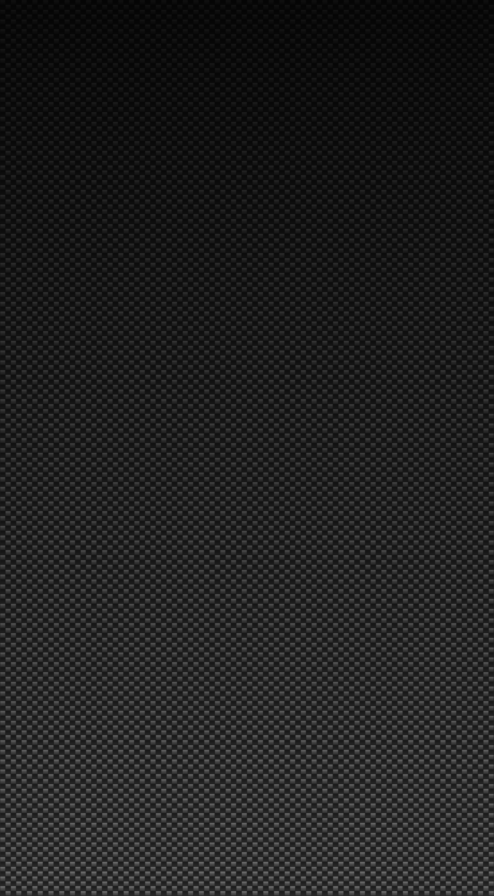
Reproduce this texture procedurally as a Shadertoy shader.

```glsl
// Carbon-fibre weave: a fine checkerboard of raised and sunken strands, wider
// than tall, each shaded from a bright upper lip down to a dark lower seam and
// lit by a ramp that fades to black at the top. A tent filter smooths it.

const vec2 REPEATS = vec2(46.0, 92.0);  // weave repeats across and down
const int SAMPLES = 6;                  // filter samples per side
const float FILTER_RADIUS = 1.0;        // filter reach, in output samples
const vec2 SEAM = vec2(0.08, 0.20);     // side and lower seam, in cells
const float LIGHT_TOP = 0.062;
const float LIGHT_BOTTOM = 0.41;

// 1 inside a cell, falling to 0 at its sides and lower border
float cellMask(vec2 q, vec2 seam) {
    float side = smoothstep(0.0, seam.x, min(q.x, 1.0 - q.x));
    float lower = smoothstep(0.0, seam.y, q.y);
    return side * lower;
}

// Raised strand: bright upper lip, darker below
float raisedStrand(vec2 q, vec2 seam) {
    float lip = 0.17 * smoothstep(0.5, 0.85, q.y);
    float shade = mix(0.52, 0.94, q.y) + lip;
    return mix(0.39, shade, cellMask(q, seam));
}

// Sunken strand: shadowed under the lip above it
float sunkenStrand(vec2 q, vec2 seam) {
    float shade = mix(0.42, 0.25, q.y);
    return mix(0.30, shade, cellMask(q, seam));
}

// Two by two cells make one repeat
float weave(vec2 uv, vec2 repeats, vec2 seam) {
    vec2 p = uv * repeats * 2.0;
    vec2 cell = floor(p);
    vec2 q = fract(p);
    float parity = mod(cell.x + cell.y, 2.0);
    return mix(sunkenStrand(q, seam), raisedStrand(q, seam), parity);
}

// Light grows steadily toward the bottom
float lightRamp(float height, float top, float bottom) {
    return mix(bottom, top, clamp(height, 0.0, 1.0));
}

void mainImage(out vec4 fragColor, in vec2 fragCoord) {
    // Tent-weighted average of the weave
    float pattern = 0.0;
    float total = 0.0;
    for (int j = 0; j < SAMPLES; j++) {
        for (int i = 0; i < SAMPLES; i++) {
            vec2 t = (vec2(i, j) + 0.5) / float(SAMPLES) * 2.0 - 1.0;
            float weight = (1.0 - abs(t.x)) * (1.0 - abs(t.y));
            vec2 uv = (fragCoord + t * FILTER_RADIUS) / iResolution.xy;
            pattern += weight * weave(uv, REPEATS, SEAM);
            total += weight;
        }
    }
    pattern /= total;

    // Light the weave
    float height = fragCoord.y / iResolution.y;
    float light = lightRamp(height, LIGHT_TOP, LIGHT_BOTTOM);
    fragColor = vec4(vec3(pattern * light), 1.0);
}
```
